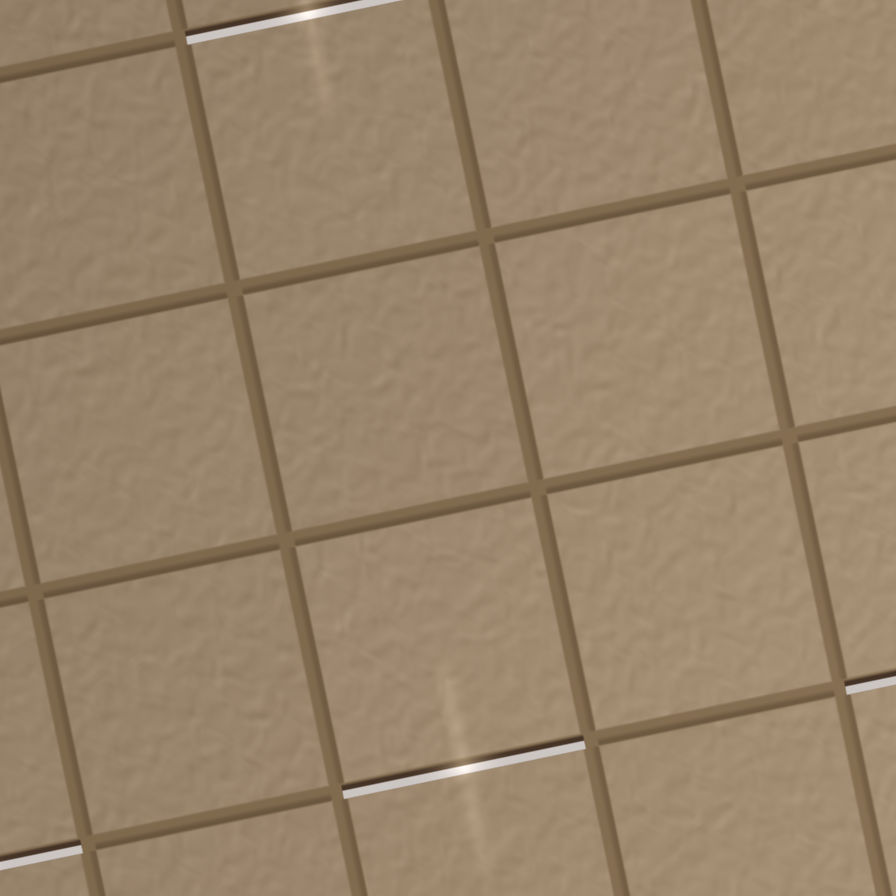
A WebGL 1 fragment shader for this texture:

```glsl
precision highp float;
// Tan square panels in a tilted grid of flat brown ribs, with a leathery emboss.
// Every second column and third row, a pale strip replaces the rib and casts
// a faint streak of glare. Panels and strips come from one rotated lattice.

#define TILE 0.2866          // panel pitch, in canvas units
#define TILT 0.2045          // grid rotation, in radians
#define NODE vec2(0.600, 0.455)
#define RIB_HALF 0.031       // half rib width, in panel units
#define GRAIN 72.0           // emboss cells across the canvas
#define EMBOSS 0.050
#define STREAK 0.060
#define STRIP_EVERY vec2(2.0, 3.0)

uniform vec2 u_resolution;

const vec3 PANEL_DIM = vec3(0.555, 0.475, 0.390);
const vec3 PANEL_LIT = vec3(0.655, 0.570, 0.463);
const vec3 RIB       = vec3(0.500, 0.415, 0.305);
const vec3 RIB_SHADE = vec3(0.415, 0.335, 0.245);
const vec3 STRIP     = vec3(0.800, 0.775, 0.765);
const vec3 STRIP_GAP = vec3(0.270, 0.200, 0.150);
const vec3 GLARE     = vec3(1.000, 0.950, 0.850);

float hash(vec2 p) {
  vec3 q = fract(vec3(p.xyx) * 0.1031);
  q += dot(q, q.yzx + 33.33);
  return fract((q.x + q.y) * q.z);
}

float noise(vec2 p) {
  vec2 i = floor(p), f = fract(p);
  f = f * f * (3.0 - 2.0 * f);
  return mix(mix(hash(i), hash(i + vec2(1.0, 0.0)), f.x),
             mix(hash(i + vec2(0.0, 1.0)), hash(i + 1.0), f.x), f.y);
}

// Wrinkled height field for the panel surface
float leather(vec2 p) {
  p += 1.2 * vec2(noise(p * 0.6 + 17.0), noise(p * 0.6 + 51.0));
  return 0.7 * noise(p) + 0.3 * noise(p * 1.9 + 9.0);
}

// Smooth 0..1 coverage of the interval lo..hi
float band(float x, float lo, float hi, float soft) {
  return smoothstep(lo - soft, lo + soft, x)
       * (1.0 - smoothstep(hi - soft, hi + soft, x));
}

void main() {
  vec2 uv = gl_FragCoord.xy / u_resolution.y;
  float c = cos(TILT), s = sin(TILT);
  vec2 d = uv - NODE;
  vec2 grid = vec2(c * d.x + s * d.y, c * d.y - s * d.x) / TILE;
  vec2 nearest = floor(grid + 0.5);
  vec2 off = grid - nearest;               // signed offset from nearest ribs
  float soft = max(0.007, 0.8 / (u_resolution.y * TILE));

  // Panel surface: broad light falloff, slight panel variation, emboss
  float light = clamp(0.18 + 0.55 * uv.x + 0.22 * (1.0 - uv.y), 0.0, 1.0);
  vec3 panel = mix(PANEL_DIM, PANEL_LIT, light);
  panel += 0.012 * (hash(floor(grid) + 40.0) - 0.5);
  vec2 g = uv * GRAIN + 20.0;
  vec2 toLight = vec2(-0.2, 0.3);
  panel += EMBOSS * (leather(g - toLight) - leather(g + toLight));

  // Ribs: shaded along the lower and right edges, flush at the crossings
  float across = band(off.y, -RIB_HALF, RIB_HALF, soft);
  float down = band(off.x, -RIB_HALF, RIB_HALF, soft);
  float lowEdge = across * (1.0 - down)
                * (1.0 - smoothstep(-0.019, 0.006, off.y));
  float rightEdge = down * (1.0 - across) * smoothstep(-0.006, 0.019, off.x);
  vec3 rib = mix(RIB, RIB_SHADE, max(lowEdge, 0.75 * rightEdge));
  rib *= 0.94 + 0.12 * light;
  vec3 color = mix(panel, rib, max(across, down));

  // Pale strips, each with a dark gap above it
  vec2 slot = mod(vec2(floor(grid.x), nearest.y) + 1.0, STRIP_EVERY);
  float hasStrip = 1.0 - step(0.5, slot.x + slot.y);
  float along = fract(grid.x);
  float span = hasStrip * band(along, 0.016, 0.978, 0.6 * soft);
  float mid = along - 0.5;
  float spot = exp(-mid * mid / 0.012);
  color = mix(color, mix(STRIP_GAP, RIB, 0.7 * spot),
              span * band(off.y, -0.008, 0.022, soft));
  color = mix(color, STRIP + 0.06 * spot,
              span * band(off.y, -0.032, 0.001, 0.6 * soft));

  // Glare: a narrow streak through the strip and a glow at its centre
  float streak = exp(-mid * mid / 0.0011)
               * (1.0 - smoothstep(0.25, 0.49, abs(off.y)));
  float glow = exp(-mid * mid / 0.006 - off.y * off.y / 0.0012);
  color += hasStrip * GLARE * (STREAK * streak + 0.10 * glow);

  gl_FragColor = vec4(color, 1.0);
}
```
